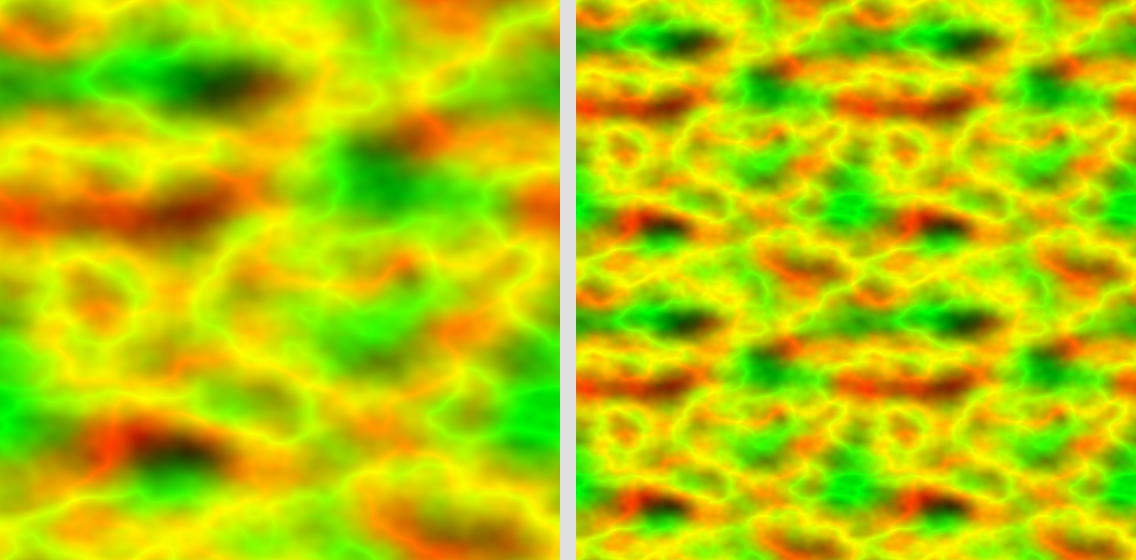
Left, the tile; right, the same tile 2 across and 2 down.
This texture is drawn by a Shadertoy shader. Its source:

```glsl
// Glowing web of red and green ridges that blend to yellow over dark, wide blobs.
// Each channel folds its own wrapping gradient noise at zero, so that the zero
// lines become bright creases; whole cell counts make the square tile.

#define CELLS vec2(3.0, 5.0)        // cells of the coarsest octave across the tile
#define EXTRA_CELLS vec2(1.0, 0.0)  // makes the finer octaves less stretched
#define OCTAVES 4
#define ROUGHNESS 0.42              // amplitude ratio between octaves
#define CALM 4.0                    // how strongly detail fades inside the blobs
#define EDGE_SLOPE 1.05             // darkening right beside a crease
#define BLOB_DEPTH 1.4              // extra darkening deep inside the blobs
#define RED_SEED 3.0
#define GREEN_SEED 41.0

const float TAU = 6.2831853;

float hash(vec2 p, float seed) {
    return fract(sin(dot(p, vec2(127.1, 311.7)) + seed * 17.31) * 43758.5453);
}

// Dot product of a random unit gradient at a wrapped lattice corner
float corner(vec2 cell, vec2 offset, vec2 period, float seed) {
    float angle = TAU * hash(mod(cell, period), seed);
    return dot(vec2(cos(angle), sin(angle)), offset);
}

// Gradient noise that repeats after a whole number of cells
float wrappedNoise(vec2 p, vec2 period, float seed) {
    vec2 cell = floor(p);
    vec2 f = p - cell;
    vec2 blend = f * f * f * (f * (f * 6.0 - 15.0) + 10.0);
    vec2 right = vec2(1.0, 0.0);
    vec2 up = vec2(0.0, 1.0);
    float low = mix(corner(cell, f, period, seed),
                    corner(cell + right, f - right, period, seed), blend.x);
    float high = mix(corner(cell + up, f - up, period, seed),
                     corner(cell + 1.0, f - 1.0, period, seed), blend.x);
    return mix(low, high, blend.y);
}

// Octave sum folded at zero: 1 on the creases, 0 in the deepest blobs
float ridges(vec2 uv, float seed) {
    vec2 period = CELLS;
    float amplitude = 1.0;
    float sum = 0.0;
    for (int i = 0; i < OCTAVES; i++) {
        // Shift every octave so that lattice points do not line up
        float layer = seed + float(i) * 7.0;
        vec2 shift = vec2(hash(vec2(1.0, 2.0), layer), hash(vec2(5.0, 3.0), layer));
        float detail = wrappedNoise(uv * period + shift, period, layer);
        // Finer octaves bend the creases but leave the blobs smooth
        sum += amplitude * detail * exp2(-CALM * abs(sum));
        period = period * 2.0 + EXTRA_CELLS;
        amplitude *= ROUGHNESS;
    }
    float height = abs(sum);
    return clamp(1.0 - height * (EDGE_SLOPE + BLOB_DEPTH * height), 0.0, 1.0);
}

void mainImage(out vec4 fragColor, in vec2 fragCoord) {
    vec2 uv = fragCoord / iResolution.xy;
    float red = ridges(uv, RED_SEED);
    float green = ridges(uv, GREEN_SEED);
    fragColor = vec4(red, green, 0.0, 1.0);
}
```
